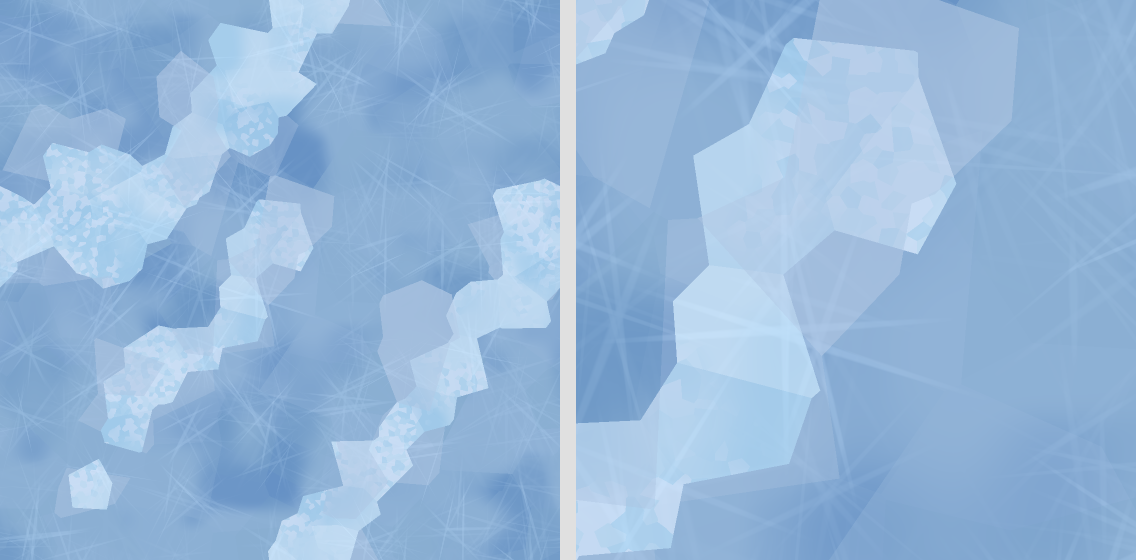
Left, the full canvas; right, a detail of the centre.
Write a Shadertoy shader that draws this texture.

```glsl
const float TAU = 6.28318;
const vec2 CORNER = vec2(0.607, 0.429);
const vec3 DEEP_ICE = vec3(0.35, 0.53, 0.75);
const vec3 PALE_ICE = vec3(0.55, 0.69, 0.835);
const vec3 NEEDLE = vec3(0.69, 0.81, 0.93);
const vec3 DULL_PANE = vec3(0.525, 0.675, 0.81);
const vec3 CLEAR_PANE = vec3(0.575, 0.705, 0.845);
const vec3 MAUVE = vec3(0.68, 0.77, 0.885);
const vec3 SNOW = vec3(0.755, 0.86, 0.95);
const vec3 CYAN_SNOW = vec3(0.63, 0.80, 0.925);
const vec3 SPECKLE = vec3(0.81, 0.875, 0.965);

// Half a cell of margin keeps the wrap safe from rounding
vec2 wrapCell(vec2 cell, float n) { return floor(mod(cell + 0.5, n)); }

vec3 hash3(vec2 cell, float seed) {
    uvec3 v = uvec3(ivec3(cell, seed)) * 1664525u + 1013904223u;
    v.x += v.y * v.z; v.y += v.z * v.x; v.z += v.x * v.y;
    v ^= v >> 16u;
    v.x += v.y * v.z; v.y += v.z * v.x; v.z += v.x * v.y;
    return vec3(v & 65535u) / 65535.0;
}

// Value noise that wraps after n cells
float noise(vec2 p, float n, float seed) {
    vec2 q = p * n, i = floor(q), f = q - i;
    f = f * f * (3.0 - 2.0 * f);
    float a = hash3(wrapCell(i, n), seed).x;
    float b = hash3(wrapCell(i + vec2(1, 0), n), seed).x;
    float c = hash3(wrapCell(i + vec2(0, 1), n), seed).x;
    float d = hash3(wrapCell(i + 1.0, n), seed).x;
    return mix(mix(a, b, f.x), mix(c, d, f.x), f.y);
}

float cloud(vec2 p, float n, float seed) {
    return 0.65 * noise(p, n, seed) + 0.35 * noise(p, 2.0 * n, seed + 1.0);
}

// Nearest Voronoi shard: wrapped centre in xy, two random values in zw
vec4 shard(vec2 p, float n, float seed) {
    vec2 q = p * n, base = floor(q);
    float nearest = 9.0;
    vec4 found = vec4(0);
    for (int k = 0; k < 9; k++) {
        vec2 cell = base + vec2(k % 3 - 1, k / 3 - 1);
        vec2 id = wrapCell(cell, n);
        vec3 h = hash3(id, seed);
        vec2 jitter = 0.03 + 0.94 * h.xy;
        float d = distance(q, cell + jitter);
        if (d < nearest) {
            nearest = d;
            found = vec4((id + jitter) / n, h.z, fract(h.x * 37.0 + h.y * 17.0));
        }
    }
    return found;
}

// Bursts of tapered needles around scattered centres
float needles(vec2 p, float n, float seed, float width) {
    vec2 q = p * n, base = floor(q);
    float glow = 0.0;
    for (int k = 0; k < 9; k++) {
        vec2 cell = base + vec2(k % 3 - 1, k / 3 - 1);
        vec2 id = wrapCell(cell, n);
        vec2 centre = cell + hash3(id, seed).xy;
        for (int j = 1; j <= 9; j++) {
            vec3 h = hash3(id, seed + float(j));
            vec3 g = hash3(id, seed + float(j) + 20.0);
            vec2 dir = vec2(cos(h.x * TAU), sin(h.x * TAU));
            vec2 r = q - centre - (g.xy - 0.5) * 0.3;
            float along = abs(dot(r, dir)) / mix(0.4, 0.84, h.y);
            float across = abs(r.x * dir.y - r.y * dir.x) / n;
            float w = width * mix(0.5, 1.5, g.z) * (1.2 - 0.7 * along);
            glow += (0.1 + 0.9 * h.z * h.z) * smoothstep(1.0, 0.3, along) * smoothstep(w, w * 0.3, across);
        }
    }
    return 1.0 - exp(-glow);
}

float wrapped(float x) { return abs(fract(x + 0.5) - 0.5); }

// Distance from the winding snow drift and its shorter branch
float driftDistance(vec2 c) {
    float drift = wrapped(c.y - c.x - 0.31 + 0.1 * cos(TAU * c.x));
    float branch = wrapped(c.y - c.x + 0.15) + max(0.0, wrapped(c.x - 0.95) - 0.17);
    return min(drift, branch + 0.045);
}

vec3 addPane(vec3 col, vec4 s, float strength) {
    return mix(col, mix(DULL_PANE, CLEAR_PANE, smoothstep(0.2, 0.8, s.z)), strength * s.w);
}

// Flat panes, mauve fringe and speckled snow over the ice
vec3 facets(vec2 p, vec3 ice, float tint, float frost) {
    vec4 large = shard(p, 7.0, 50.0), medium = shard(p, 10.0, 51.0), small = shard(p, 14.0, 52.0);
    vec3 col = addPane(addPane(ice, large, 0.75), medium, 0.45);
    float fringe = step(driftDistance(medium.xy), 0.135) * step(medium.z, 0.6);
    col = mix(col, MAUVE, fringe * (0.2 + 0.5 * medium.w));
    float reach = driftDistance(small.xy) + (small.z - 0.5) * 0.07;
    float snowy = step(reach, 0.11);
    vec3 snow = mix(CYAN_SNOW, SNOW, clamp(tint + 0.7 * (small.w - 0.35), 0.0, 1.0));
    float grain = shard(p, 100.0, 53.0).z;
    snow = mix(snow, SPECKLE, 0.7 * frost * step(0.6, grain));
    snow = mix(snow, CYAN_SNOW, 0.45 * frost * step(grain, 0.25));
    col = mix(col, snow, snowy * mix(0.85, 0.98, small.w));
    return mix(col, MAUVE, snowy * 0.45 * step(0.8, medium.w));
}

void mainImage(out vec4 fragColor, in vec2 fragCoord) {
    vec2 p = fragCoord / iResolution.xy + CORNER;

    // Cloudy ice with needles
    float depth = smoothstep(0.2, 0.62, cloud(p, 9.0, 60.0));
    float fine = needles(p, 7.0, 100.0, 0.0026);
    float faint = needles(p, 8.0, 300.0, 0.0024);
    float broad = needles(p, 5.0, 200.0, 0.006);
    vec3 ice = mix(DEEP_ICE, PALE_ICE, depth);
    ice = mix(ice, NEEDLE, 0.42 * fine + 0.28 * faint + 0.16 * broad);

    // Four samples smooth the shard edges
    float tint = smoothstep(0.2, 0.6, cloud(p, 9.0, 70.0));
    float frost = smoothstep(0.3, 0.6, cloud(p, 12.0, 80.0));
    vec3 col = vec3(0);
    for (int k = 0; k < 4; k++) {
        vec2 offset = (vec2(k % 2, k / 2) - 0.5) * 0.5;
        col += 0.25 * facets(p + offset / iResolution.xy, ice, tint, frost);
    }
    col += 0.035 * fine + 0.015 * faint;
    fragColor = vec4(col, 1.0);
}
```
